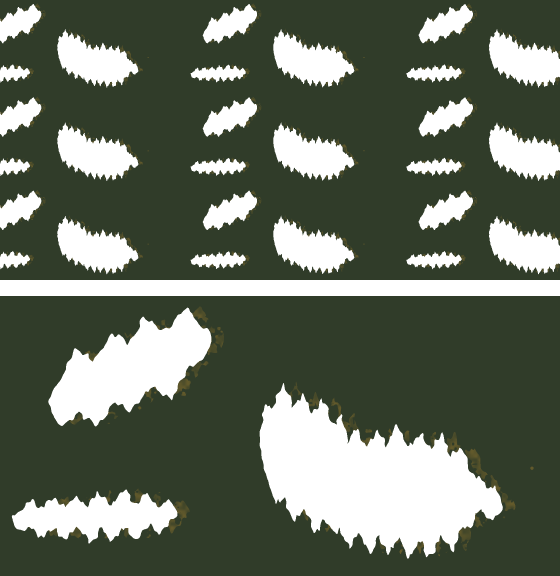
Top: the whole. Bottom: its middle third, enlarged.
Give the GLSL for this pattern, as a WebGL 1 fragment shader.

```glsl
precision highp float;

uniform vec2 u_resolution;

float hash(vec2 p) {
  return fract(sin(dot(p, vec2(127.1, 311.7))) * 43758.5453);
}

float noise(vec2 p) {
  vec2 i = floor(p);
  vec2 f = fract(p);
  f = f * f * (3.0 - 2.0 * f);
  return mix(mix(hash(i), hash(i + vec2(1.0, 0.0)), f.x),
             mix(hash(i + vec2(0.0, 1.0)), hash(i + 1.0), f.x), f.y);
}

// Row of pointed teeth, one per unit of x, each with its own height and lean
float teeth(float x, float seed) {
  float cell = floor(x);
  float f = fract(x);
  float tip = mix(0.35, 0.65, hash(vec2(cell, seed + 3.0)));
  float ramp = min(f / tip, (1.0 - f) / (1.0 - tip));
  return mix(0.55, 1.0, hash(vec2(cell, seed))) * smoothstep(-0.1, 1.1, ramp);
}

float jagged(float x, float seed) {
  return teeth(x, seed) + 0.28 * (teeth(x * 3.3, seed + 7.0) - 0.4);
}

// Sheared oval with teeth above and below; fangs = height, pitch, phase
float lobe(vec2 p, vec2 center, vec2 radius, float slope, vec3 fangs) {
  vec2 d = p - center;
  d.x += 0.012 * (noise(p * 45.0) - 0.5);
  float u = min(abs(d.x) / radius.x, 1.0);
  float taper = sqrt(1.0 - u * u * u);
  float x = d.x / fangs.y + fangs.z;
  float y = d.y - slope * d.x;
  float bite = y > 0.0 ? jagged(x, center.x) : jagged(x + 0.4, center.x + 20.0);
  float reach = taper * (radius.y + fangs.x * bite);
  return step(abs(y), reach) * step(u, 0.999);
}

float torn(vec2 p) {
  // Large double patch with a small tail
  float s = lobe(p, vec2(1.10, 0.41), vec2(0.17, 0.18), -0.4, vec3(0.085, 0.073, 0.73));
  s = max(s, lobe(p, vec2(1.42, 0.30), vec2(0.29, 0.165), -0.05, vec3(0.08, 0.075, 0.5)));
  s = max(s, lobe(p, vec2(1.72, 0.28), vec2(0.07, 0.045), -0.5, vec3(0.04, 0.06, 0.6)));
  // Rising patch and flat strip
  s = max(s, lobe(p, vec2(0.463, 0.735), vec2(0.287, 0.095), 0.4, vec3(0.085, 0.13, 1.0)));
  return max(s, lobe(p, vec2(0.338, 0.212), vec2(0.298, 0.04), 0.03, vec3(0.06, 0.085, 0.3)));
}

vec3 tileColor(vec2 p) {
  vec3 color = vec3(0.19, 0.235, 0.16);
  // Broken olive fringe on the right-hand edges
  float grain = noise(p * vec2(55.0, 32.0)) * 0.65 + noise(p * 110.0) * 0.35;
  float fringe = torn(p - vec2(0.045, 0.004)) * smoothstep(0.47, 0.53, grain);
  fringe = max(fringe, step(length(p - vec2(1.9, 0.385)), 0.006));
  vec3 olive = mix(vec3(0.25, 0.27, 0.16), vec3(0.40, 0.36, 0.17), noise(p * 70.0 + 9.0));
  color = mix(color, olive, fringe);
  return mix(color, vec3(1.0), torn(p));
}

void main() {
  vec3 sum = vec3(0.0);
  // Average a 3 by 3 grid of samples for smooth edges
  for (int j = 0; j < 3; j++) {
    for (int i = 0; i < 3; i++) {
      vec2 offset = (vec2(float(i), float(j)) - 1.0) / 3.0;
      vec2 p = (gl_FragCoord.xy + offset) / u_resolution.y * 3.0;
      sum += tileColor(vec2(mod(p.x - 2.0, 2.3125), fract(p.y)));
    }
  }
  gl_FragColor = vec4(sum / 9.0, 1.0);
}
```
